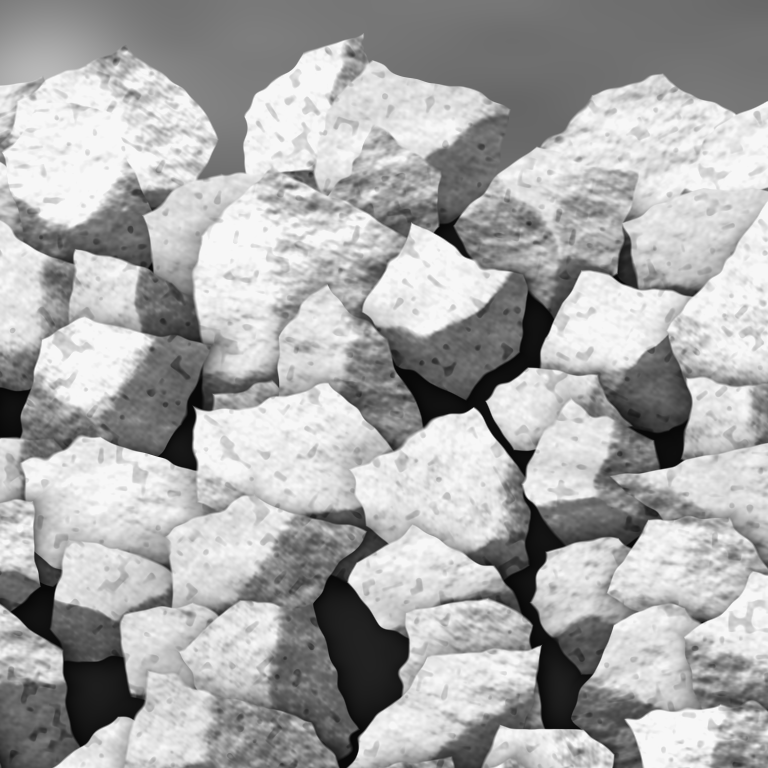
Reproduce this texture procedurally as a three.js fragment shader.

```glsl
// A sunlit heap of broken grey stones below a blurred backdrop.
// Rows of stones are painted from back to front; each is a warped polygon
// whose facets are sloped planes, lit from above left and roughened by noise.
varying vec2 vUv;

const vec3 SUN = vec3(-0.36, 0.81, 0.46);

float hash(vec2 p) {
  return fract(sin(dot(p, vec2(127.1, 311.7))) * 43758.5453);
}

float noise(vec2 p) {
  vec2 i = floor(p), f = fract(p);
  f = f * f * (3.0 - 2.0 * f);
  return mix(mix(hash(i), hash(i + vec2(1.0, 0.0)), f.x),
             mix(hash(i + vec2(0.0, 1.0)), hash(i + 1.0), f.x), f.y);
}

mat2 rotation(float a) {
  return mat2(cos(a), sin(a), -sin(a), cos(a));
}

// Rough stone height, slightly stretched into strata
float relief(vec2 p) {
  float height = 0.0, amp = 0.5;
  p *= vec2(11.0, 17.0);
  for (int i = 0; i < 5; i++) {
    height += amp * noise(p);
    p = rotation(0.5) * p * 2.03 + 7.3;
    amp *= 0.52;
  }
  return height;
}

// Distance to an irregular polygon of about unit radius
float outline(vec2 q, vec2 id) {
  float d = -1.0;
  for (int k = 0; k < 6; k++) {
    float fk = float(k);
    float a = 6.2832 * (fk + 0.75 * hash(id + fk * 1.7)) / 6.0;
    d = max(d, dot(q, vec2(cos(a), sin(a))) - mix(0.68, 1.0, hash(id + fk * 2.9 + 40.0)));
  }
  return d;
}

// Normal of the lowest of four sloped planes, with slightly worn ridges
vec3 facetNormal(vec2 q, vec2 id) {
  vec3 sum = vec3(0.0);
  for (int k = 0; k < 4; k++) {
    float fk = float(k);
    float a = 6.2832 * (fk + 0.85 * hash(id + fk * 3.1 + 11.0)) / 4.0;
    vec2 dir = vec2(cos(a), sin(a));
    float slope = mix(0.45, 1.35, hash(id + fk * 4.3 + 23.0));
    float z = 0.5 * hash(id + fk * 5.7 + 31.0) - slope * dot(q, dir);
    z -= 0.22 * dir.y;
    sum += exp(-22.0 * z) * normalize(vec3(slope * dir, 1.0));
  }
  return normalize(sum);
}

float stoneTone(vec2 p, vec2 q, vec2 id) {
  vec2 u = rotation(1.6 * hash(id + 3.0) - 0.5) * p + id;
  vec2 toSun = rotation(1.6 * hash(id + 3.0) - 0.5) * vec2(-0.0025, 0.0055);
  float bump = relief(u) - relief(u + toSun);
  float light = dot(facetNormal(q, id), SUN) + 2.6 * bump;
  float tone = mix(0.43, 0.94, smoothstep(0.08, 0.8, light));
  tone += 0.9 * bump + 0.07 * (noise(p * 190.0) - 0.5);
  tone -= 0.16 * smoothstep(0.72, 0.9, noise(u * 85.0));
  tone *= mix(0.72, 1.0, smoothstep(-1.0, -0.25, q.y));
  return tone * mix(0.93, 1.05, hash(id + 8.0));
}

float backdrop(vec2 p) {
  float tone = 0.31 + 0.2 * noise(p * vec2(3.0, 7.0) + 4.0);
  tone += 0.24 * exp(-90.0 * dot(p - vec2(0.06, 0.9), p - vec2(0.06, 0.9)));
  return tone + 0.03 * noise(p * vec2(9.0, 22.0));
}

void main() {
  vec2 p = vUv;
  // Chipped edges come from bending the plane before drawing
  vec2 chip = vec2(noise(p * 13.0), noise(p * 13.0 + 50.0)) - 0.5;
  vec2 grit = vec2(noise(p * 48.0 + 9.0), noise(p * 48.0 + 70.0)) - 0.5;
  vec2 bent = p + 0.028 * chip + 0.009 * grit;

  // Dark hollow behind the heap
  float hollow = 0.07 + 0.1 * noise(p * 8.0);
  float tone = mix(hollow, backdrop(p), smoothstep(0.715, 0.735, bent.y));

  for (int row = 0; row < 9; row++) {
    for (int col = 0; col < 6; col++) {
      vec2 id = vec2(float(col) + 1.0, float(row) + 5.0);
      vec2 jitter = vec2(hash(id), hash(id + 17.0)) - 0.5;
      vec2 center = vec2((id.x - 1.2 + 0.5 * mod(id.y, 2.0)) * 0.2 - 0.05,
                         0.8 - 0.113 * float(row));
      center += jitter * vec2(0.13, 0.09);
      if (length(p - center) > 0.32) continue;

      float size = mix(0.095, 0.175, hash(id + 29.0));
      vec2 q = (bent - center) / size;
      vec2 turned = rotation(2.4 * hash(id + 37.0) - 1.2) * q;
      turned.y *= mix(1.0, 1.55, hash(id + 43.0));
      float d = outline(turned, id) * size;

      // Shade cast on the stones behind, deepest at the lower right
      float side = smoothstep(-0.8, 0.9, dot(q, vec2(0.7, -0.7)));
      float shade = mix(0.3, 0.72, side) * exp(-max(d, 0.0) / 0.017);
      tone *= 1.0 - shade * (1.0 - smoothstep(0.68, 0.78, p.y));

      if (d < 0.002) {
        tone = mix(tone, stoneTone(p, q, id), smoothstep(0.002, -0.002, d));
      }
    }
  }
  gl_FragColor = vec4(vec3(clamp(tone, 0.03, 0.97)), 1.0);
}
```
